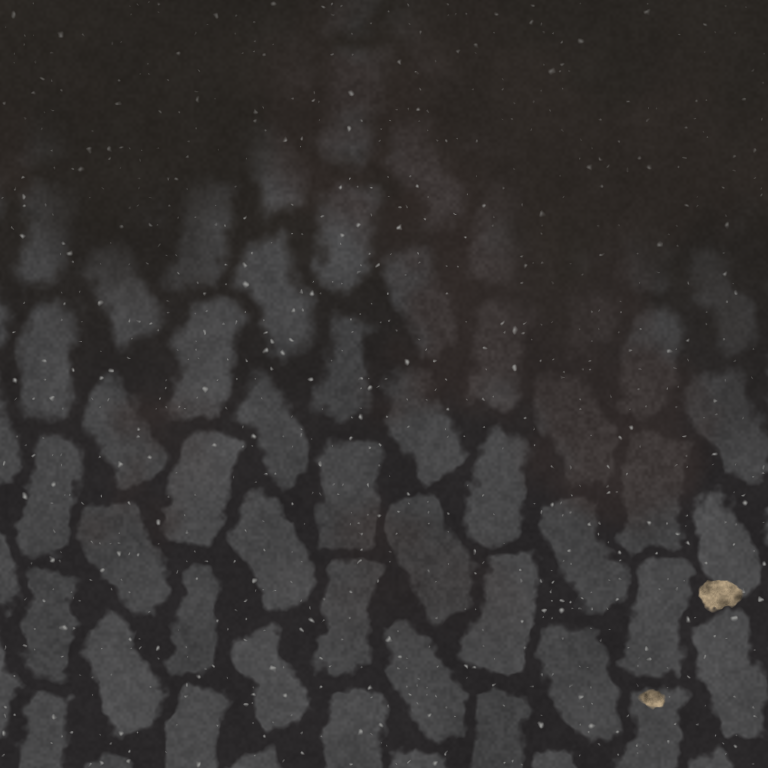
This texture is drawn by a WebGL 1 fragment shader. Its source:

```glsl
precision highp float;
uniform vec2 u_resolution;

// Paving layout, in canvas units
const vec2 PITCH = vec2(0.098, 0.166);
const vec2 ORIGIN = vec2(0.065, 0.53);
const vec2 HALF_SIZE = vec2(0.0385, 0.08);
const float CORNER = 0.018;
const float JOINT = 0.017;
const float LEAN_RIGHT = 0.23;
const float LEAN_LEFT = -0.37;
const float WARP = 0.034;
const float CHIP = 0.007;
const float GRAIN = 0.075;
const float SPECK_CELLS = 80.0;
const float SPECK_CHANCE = 0.14;

const vec3 STONE = vec3(0.288, 0.287, 0.29);
const vec3 JOINT_DARK = vec3(0.158, 0.15, 0.154);
const vec3 MUD = vec3(0.16, 0.146, 0.132);
const vec3 RUST = vec3(0.215, 0.178, 0.168);
const vec3 SPECK = vec3(0.56, 0.56, 0.55);
const vec3 PEBBLE = vec3(0.54, 0.48, 0.39);

float hash(vec2 p) {
  vec3 q = fract(vec3(p.xyx) * 0.1031);
  q += dot(q, q.yzx + 33.33);
  return fract((q.x + q.y) * q.z);
}

vec2 hash2(vec2 p) {
  return vec2(hash(p), hash(p + 47.3));
}

float noise(vec2 p) {
  vec2 i = floor(p), f = fract(p);
  f = f * f * (3.0 - 2.0 * f);
  return mix(mix(hash(i), hash(i + vec2(1, 0)), f.x),
             mix(hash(i + vec2(0, 1)), hash(i + vec2(1, 1)), f.x), f.y);
}

float fbm(vec2 p) {
  float sum = 0.0, amp = 0.533;
  for (int i = 0; i < 4; i++) {
    sum += amp * noise(p);
    p = p * 2.03 + 17.7;
    amp *= 0.5;
  }
  return sum;
}

float roundBox(vec2 p, vec2 b) {
  vec2 q = abs(p) - b + CORNER;
  return length(max(q, 0.0)) + min(max(q.x, q.y), 0.0) - CORNER;
}

// Signed distance to the nearest block (x) and its random tone (y)
vec2 paving(vec2 p) {
  float column = floor((p.x - ORIGIN.x) / PITCH.x + 0.5);
  float nearest = 1.0, second = 1.0, tone = 0.0;
  for (int i = -1; i <= 1; i++) {
    float c = column + float(i);
    float odd = mod(c, 2.0);
    float shift = ORIGIN.y - 0.5 * odd * PITCH.y;
    float row = floor((p.y - shift) / PITCH.y + 0.5);
    float lean = mix(LEAN_RIGHT, LEAN_LEFT, odd);
    for (int j = -1; j <= 1; j++) {
      vec2 id = vec2(c, row + float(j));
      vec2 rnd = hash2(id + 60.0);
      vec2 q = p - vec2(ORIGIN.x, shift) - id * PITCH - (rnd - 0.5) * 0.018;
      float a = lean + (rnd.y - 0.5) * 0.16;
      q = mat2(cos(a), sin(a), -sin(a), cos(a)) * q;
      q.x += 0.005 * sin(q.y * 48.0);
      float d = roundBox(q, HALF_SIZE * (0.86 + 0.18 * rnd.x));
      if (d < nearest) {
        second = nearest;
        nearest = d;
        tone = rnd.y;
      } else {
        second = min(second, d);
      }
    }
  }
  return vec2(max(nearest, 0.5 * (JOINT + nearest - second)), tone);
}

// Mud cover: 0 on clean paving, 1 where the blocks are buried
float mudCover(vec2 p) {
  float ridge = (p.x - 0.46) / 0.17;
  float side = (p.x - 0.03) / 0.065;
  float shore = 0.59 + 0.4 * exp(-ridge * ridge) + 0.2 * exp(-side * side);
  return smoothstep(-0.22, 0.17, p.y - shore + (fbm(p * 7.0) - 0.5) * 0.34);
}

void main() {
  vec2 p = gl_FragCoord.xy / u_resolution;
  vec2 warp = vec2(fbm(p * 27.0), fbm(p * 27.0 + 91.0)) - 0.5;
  vec2 block = paving(p + WARP * warp);

  // Blocks with chipped rims, blurring and shrinking towards the mud
  float mud = mudCover(p);
  float height = smoothstep(0.3, 0.85, p.y);
  float edge = block.x + CHIP * (noise(p * 95.0) - 0.5) + 0.004 * height;
  float soft = mix(0.0055, 0.02, height);
  float face = 1.0 - smoothstep(-soft, 0.7 * soft, edge);
  float blotch = fbm(p * 13.0 + 31.0);
  float patchy = smoothstep(0.47, 0.68, fbm(p * 5.0 + 8.0)) * smoothstep(0.12, 0.4, p.y);
  vec3 stone = STONE * (0.92 + 0.12 * block.y + 0.26 * (blotch - 0.5));
  stone = mix(stone, RUST, 0.6 * patchy);
  vec3 ground = mix(JOINT_DARK, MUD, max(mud, height));
  ground = mix(ground, RUST, 0.5 * patchy * (1.0 - 0.6 * mud));
  ground *= 0.92 + 0.18 * blotch;
  vec3 color = mix(ground, stone, face * (1.0 - 0.97 * mud));

  // Fine grain
  float fine = noise(p * 240.0) * 0.55 + noise(p * 120.0 + 5.0) * 0.45 - 0.5;
  color += GRAIN * fine * mix(0.4, 1.0, face * (1.0 - mud));

  // Pale specks, ragged and uneven in strength
  vec2 q = p + 0.004 * (vec2(noise(p * 170.0), noise(p * 170.0 + 63.0)) - 0.5);
  vec2 cell = floor(q * SPECK_CELLS);
  vec2 spot = (cell + 0.3 + 0.4 * hash2(cell + 7.0)) / SPECK_CELLS;
  float rank = hash(cell + 29.0);
  float size = mix(0.0022, 0.0052, pow(rank, 6.0));
  float speck = 1.0 - smoothstep(0.0, size, length(q - spot));
  speck *= step(1.0 - SPECK_CHANCE, hash(cell + 3.0));
  speck *= mix(0.4, 1.1, rank * rank) * mix(1.0, 0.45, mud);
  color = mix(color, SPECK, min(speck, 1.0));

  // Stray pebbles
  for (int i = 0; i < 2; i++) {
    float k = float(i);
    vec2 r = p - vec2(0.933 - 0.08 * k, 0.223 - 0.13 * k) + 0.03 * warp;
    float d = length(r * vec2(1.0, 1.45)) - 0.03 / (1.0 + k);
    vec3 tint = PEBBLE * (0.35 + 1.3 * fbm(p * 85.0));
    color = mix(color, tint, 1.0 - smoothstep(-0.003, 0.002, d));
  }
  gl_FragColor = vec4(color, 1.0);
}
```
